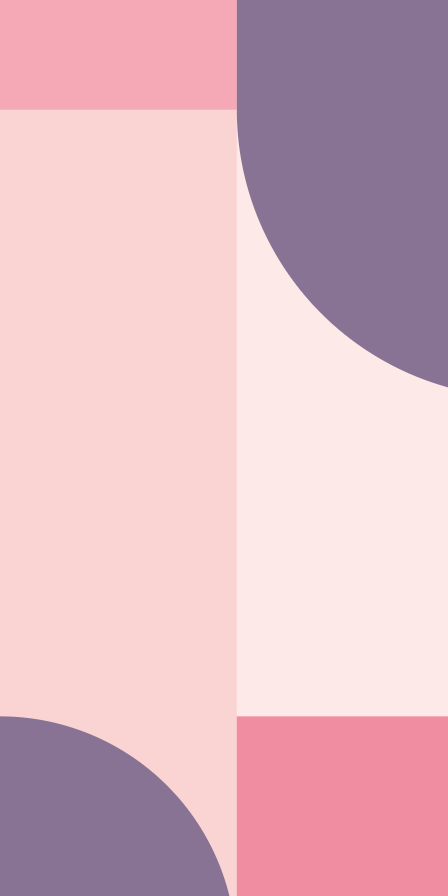
Give the GLSL for this background, as a WebGL 2 fragment shader.

```glsl
#version 300 es
precision highp float;
// Flat geometric panels: two pale columns, a pink block in opposite corners,
// and two large mauve rounded shapes, one hanging from the top right and one
// rising from the bottom left. Built from half planes and circle distances.

#define SPLIT_X 0.5286      // boundary between the columns
#define TOP_Y 1.7552        // lower edge of the top left block
#define BASE_Y 0.401        // upper edge of the bottom right block
#define ARCH_RADIUS 0.6432  // hanging shape
#define DOME_RADIUS 0.5275  // rising shape

uniform vec2 u_resolution;
out vec4 fragColor;

const vec3 BLUSH = vec3(0.980, 0.831, 0.827);
const vec3 CREAM = vec3(0.988, 0.914, 0.910);
const vec3 PINK  = vec3(0.961, 0.659, 0.710);
const vec3 ROSE  = vec3(0.941, 0.553, 0.631);
const vec3 MAUVE = vec3(0.533, 0.451, 0.580);

// Coverage of a shape from its signed distance, smoothed over one pixel
float cover(float dist) {
    return clamp(0.5 - dist * u_resolution.x, 0.0, 1.0);
}

float circle(vec2 p, vec2 center, float radius) {
    return length(p - center) - radius;
}

// Circle extended straight upward from its center
float hangingArch(vec2 p, vec2 center, float radius) {
    vec2 q = p - center;
    q.y = min(q.y, 0.0);
    return length(q) - radius;
}

void main() {
    // Canvas width is one unit; the height is two
    vec2 p = gl_FragCoord.xy * vec2(1.0, 2.0) / u_resolution;

    // Columns, each with its corner block
    vec3 left = mix(BLUSH, PINK, cover(TOP_Y - p.y));
    vec3 right = mix(CREAM, ROSE, cover(p.y - BASE_Y));
    vec3 color = mix(left, right, cover(SPLIT_X - p.x));

    // Rounded shapes, tangent to the block edges
    vec2 archCenter = vec2(SPLIT_X + ARCH_RADIUS, TOP_Y);
    vec2 domeCenter = vec2(0.0, BASE_Y - DOME_RADIUS);
    float arch = hangingArch(p, archCenter, ARCH_RADIUS);
    float dome = circle(p, domeCenter, DOME_RADIUS);
    color = mix(color, MAUVE, cover(min(arch, dome)));

    fragColor = vec4(color, 1.0);
}
```
